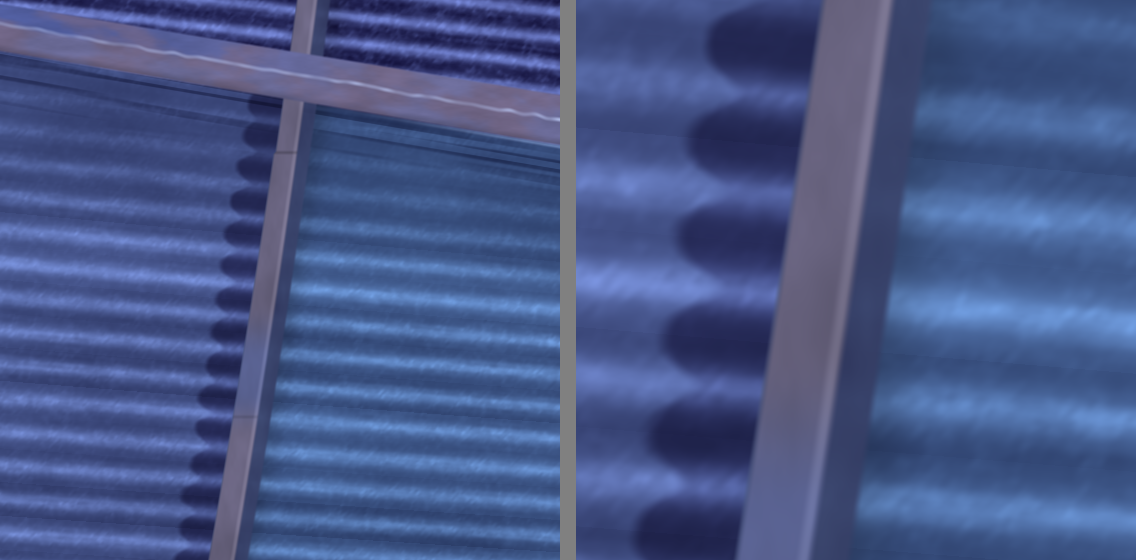
Left, the full canvas; right, a detail of the centre.
Give the GLSL for this texture, as a WebGL 1 fragment shader.

```glsl
precision highp float;
// Blue corrugated sheet seen at a slight tilt, crossed by a rail and an upright bar.
// Ridges are a skewed cosine over slanted rows; layered noise adds grain, glints
// and wear, and the bar and rail are bands between fitted edge lines.
uniform vec2 u_resolution;

#define LOWER_ROWS 16.6
#define UPPER_ROWS 21.0
#define RIDGE_DEPTH 0.36
#define GRAIN 0.30
#define GLINT 0.65
#define SOFT_EDGE 0.003
#define SHADOW_WIDTH 0.052
#define SHEET_DARK vec3(0.17, 0.22, 0.39)
#define SHEET_LIGHT vec3(0.39, 0.50, 0.75)
#define BAR_COLOR vec3(0.41, 0.39, 0.50)
#define RAIL_COLOR vec3(0.43, 0.43, 0.61)
#define SHINE_COLOR vec3(0.70, 0.75, 0.92)

const float TAU = 6.2831853;

float hash(vec2 p) {
  vec3 q = fract(vec3(p.xyx) * 0.1031);
  q += dot(q, q.yzx + 33.33);
  return fract((q.x + q.y) * q.z);
}

float noise(vec2 p) {
  vec2 i = floor(p), f = fract(p);
  f = f * f * (3.0 - 2.0 * f);
  return mix(mix(hash(i), hash(i + vec2(1.0, 0.0)), f.x),
             mix(hash(i + vec2(0.0, 1.0)), hash(i + vec2(1.0, 1.0)), f.x), f.y);
}

float fbm(vec2 p) {
  float sum = 0.0, amp = 0.5;
  for (int i = 0; i < 4; i++) {
    sum += amp * noise(p);
    p = p * 2.03 + 17.3;
    amp *= 0.5;
  }
  return sum;
}

// Soft step that never gets thinner than a pixel.
float edge(float d) {
  float w = max(SOFT_EDGE, 1.0 / min(u_resolution.x, u_resolution.y));
  return smoothstep(-w, w, d);
}

float band(float d, float width) {
  return edge(d) * edge(width - d);
}

float ridge(float row) {
  float a = TAU * row;
  return cos(a + 0.45 * sin(a));
}

// Brushed grain along the rows, with short slanted glints.
float grain(vec2 p, float across) {
  float streak = noise(vec2(p.x * 9.0, across * 170.0)) - 0.5;
  vec2 slant = vec2(p.x + p.y, p.y - p.x) * vec2(150.0, 75.0);
  return GRAIN * (0.55 * streak + 0.9 * (fbm(p * vec2(35.0, 70.0)) - 0.47))
       + GLINT * (noise(slant) * noise(p * 110.0 + 5.0) - 0.25) * 0.5;
}

vec3 lowerSheet(vec2 p, float across, float crest, float belowRail, float right) {
  float clear = smoothstep(0.06, 0.36, belowRail);
  float row = floor((across - 0.469) * LOWER_ROWS + 0.5);
  float tone = mix(0.27, 0.58, clear) + crest * RIDGE_DEPTH * mix(0.25, 1.0, clear);
  tone += 0.14 * (hash(vec2(row + 40.0, 3.0)) - 0.5) * clear;
  tone += 0.16 * exp(-pow((across - 0.469) * 22.0, 2.0)) + 0.3 * (fbm(p * 5.0) - 0.47);
  tone += grain(p, across) * mix(0.55, 1.0, clear) * (0.75 + 0.35 * crest);
  // Fine creases follow the rail close beneath it.
  float crease = noise(vec2(p.x * 3.0, belowRail * 130.0));
  tone -= 0.35 * smoothstep(0.55, 0.9, crease) * (1.0 - smoothstep(0.03, 0.13, belowRail));
  vec3 tint = mix(vec3(1.03, 0.97, 1.0), vec3(0.96, 1.05, 1.02), right);
  return mix(SHEET_DARK, SHEET_LIGHT, tone) * tint;
}

vec3 upperSheet(vec2 p) {
  float across = p.y - 0.11 * p.x;
  float tone = 0.42 + 0.52 * ridge(across * UPPER_ROWS + 0.84) + 1.3 * grain(p, across);
  return mix(vec3(0.16, 0.17, 0.37), vec3(0.42, 0.48, 0.78), tone);
}

void main() {
  vec2 p = gl_FragCoord.xy / u_resolution;
  p.y = 1.0 - p.y; // measure downward from the rail side
  float railTop = 0.007 + 0.163 * p.x;
  float railBottom = 0.091 + 0.168 * p.x;
  float belowRail = p.y - railBottom;
  float joint = edge(p.y - 0.273);
  float barLeft = 0.531 - 0.135 * p.y - 0.02 * p.y * p.y - 0.003 * joint;
  float barWidth = 0.036 + 0.007 * p.y + 0.003 * joint;
  float fromBar = p.x - barLeft;

  // Sheets above and below the rail.
  float across = p.y - (0.11 - 0.045 * p.y) * p.x;
  float crest = ridge((across - 0.469) * LOWER_ROWS);
  float below = edge(belowRail);
  vec3 color = mix(upperSheet(p), lowerSheet(p, across, crest, belowRail, edge(fromBar)), below);

  // Scalloped shadow left of the bar, and a cool falloff on its right.
  float reach = SHADOW_WIDTH - 0.012 * crest + 0.012 * (noise(p * 28.0) - 0.5);
  float shadow = smoothstep(-reach - 0.007, -reach + 0.007, fromBar) * edge(-fromBar) * below;
  color *= 1.0 - shadow * (0.29 - 0.13 * crest) * vec3(1.0, 1.1, 0.8);
  color *= 1.0 - 0.2 * edge(fromBar) * (1.0 - smoothstep(0.05, 0.11, fromBar));

  // Upright bar: dark side face, then worn front face.
  float wear = fbm(p * vec2(22.0, 9.0));
  vec3 side = mix(vec3(0.17, 0.19, 0.34), vec3(0.27, 0.32, 0.48), wear);
  color = mix(color, side, 0.9 * band(fromBar, barWidth + 0.023));
  float bluePatch = smoothstep(0.54, 0.64, p.y) * (1.0 - smoothstep(0.70, 0.78, p.y));
  vec3 front = mix(BAR_COLOR, vec3(0.31, 0.36, 0.56), 0.75 * bluePatch) * (0.83 + 0.34 * wear);
  front *= 1.0 - 0.2 * band(p.y - 0.270, 0.005) - 0.12 * band(p.y - 0.742, 0.005);
  front += 0.07 * band(fromBar - barWidth + 0.007, 0.006);
  color = mix(color, front, band(fromBar, barWidth));

  // Rail: blue upper face, stained lower face, broken shine along the fold.
  float height = railBottom - railTop;
  float t = (p.y - railTop) / height;
  float fold = t - 0.42 - 0.07 * p.x;
  vec3 upperFace = mix(vec3(0.31, 0.36, 0.61), RAIL_COLOR, smoothstep(0.1, 0.75, p.x));
  vec3 rail = mix(upperFace, RAIL_COLOR * 0.97, smoothstep(-0.05, 0.08, fold));
  float stain = smoothstep(0.42, 0.68, fbm(vec2(p.x * 9.0, t * 1.6)));
  rail = mix(rail, vec3(0.46, 0.39, 0.49), 0.6 * stain) * (0.9 + 0.2 * fbm(p * vec2(20.0, 60.0)));
  rail *= 1.0 - 0.16 * smoothstep(0.82, 1.0, t);
  float broken = 0.35 + 0.65 * noise(vec2(p.x * 55.0, 2.0));
  float jitter = 0.05 * (noise(vec2(p.x * 45.0, 9.0)) - 0.5);
  rail = mix(rail, SHINE_COLOR, broken * mix(0.4, 0.95, p.x) * band((fold + jitter) * height + 0.003, 0.006));
  color = mix(color, rail, band(p.y - railTop, height));
  color += 0.16 * smoothstep(0.5, 1.0, p.x) * band(belowRail - 0.001, 0.005);

  gl_FragColor = vec4(clamp(color, 0.0, 1.0), 1.0);
}
```
